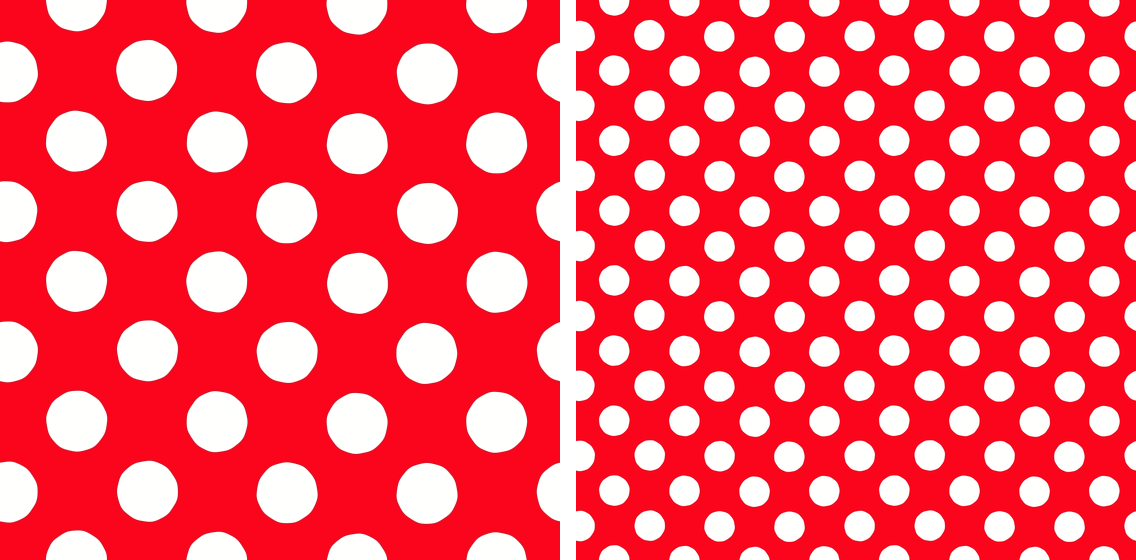
Left: one tile. Right: repeated 2 by 2.
Give the GLSL for this pattern, as a three.js fragment shader.

```glsl
// White polka dots on bright red, four repeats across and four up.
// Two square grids, half a repeat apart, each hold one dot per cell; a wrapped
// wave and a sine hash nudge the dots, and a thin dark rim softens each edge.

varying vec2 vUv;

const float REPEATS = 4.0;
const float TAU = 6.2831853;

float hash(vec2 p) {
  return fract(sin(dot(p, vec2(127.1, 311.7))) * 43758.5453);
}

// Signed distance, in canvas units, to the dot of the enclosing cell.
float dotDistance(vec2 uv, vec2 firstCentre, float seed) {
  vec2 grid = uv * REPEATS - firstCentre + 0.5;
  vec2 cell = mod(floor(grid), REPEATS);
  vec2 id = cell + seed;

  // Slight misplacement: columns rise and sink, each dot strays a little.
  vec2 offset = 0.008 * (vec2(hash(id), hash(id + 5.3)) - 0.5);
  offset.y += 0.01 * sin(TAU * (cell.x + firstCentre.x) / REPEATS + 0.4);
  vec2 local = (fract(grid) - 0.5 - offset) / REPEATS;

  // Barely uneven, hand-cut outline.
  float angle = atan(local.y, local.x);
  float phase = TAU * hash(id + 9.1);
  float wobble = 0.0003 * (sin(5.0 * angle + phase) + sin(11.0 * angle - phase));
  return length(local) - 0.0544 - wobble;
}

void main() {
  vec2 centre = vec2(0.55, -0.016);
  float d = min(dotDistance(vUv, centre, 0.0),
                dotDistance(vUv, centre + vec2(-0.5, 0.5), 17.0));

  // Ground, dark rim, then the white dot.
  vec3 color = vec3(0.985, 0.02, 0.11);
  color = mix(color, vec3(0.82, 0.06, 0.14), 1.0 - smoothstep(0.0008, 0.0024, d));
  color = mix(color, vec3(1.0, 1.0, 0.995), 1.0 - smoothstep(-0.0014, 0.0012, d));
  gl_FragColor = vec4(color, 1.0);
}
```
